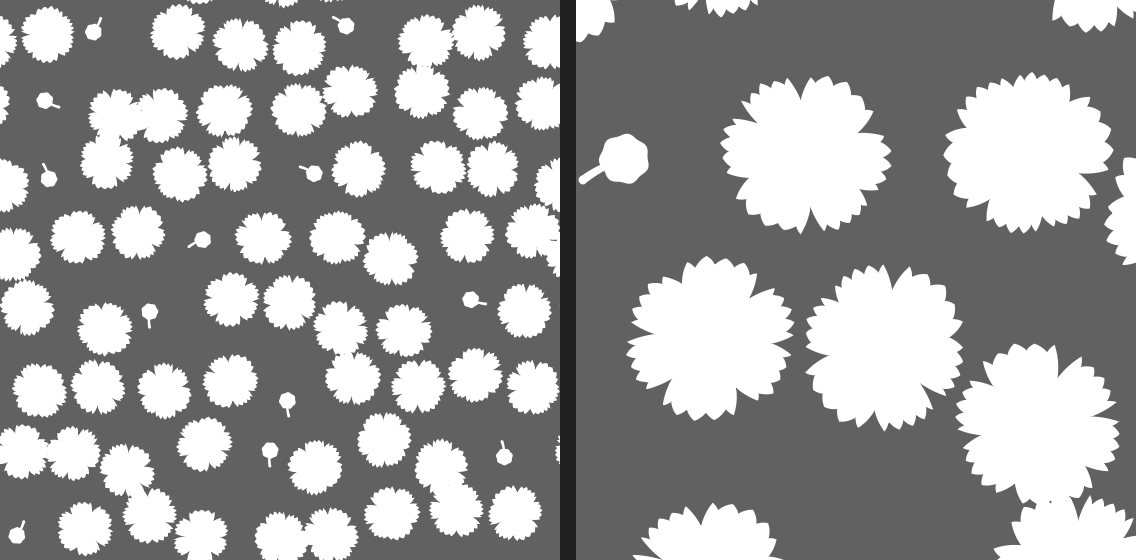
Left: the whole. Right: its middle third, enlarged.
Give the GLSL for this pattern, as a WebGL 2 fragment shader.

```glsl
#version 300 es
precision highp float;
// Scattered white blossoms with serrated petals, and a few small stalked buds,
// as flat silhouettes on grey. Each row of a wrapping grid is shifted, its items
// are jittered and turned, and all shapes merge into one signed distance.

uniform vec2 u_resolution;
out vec4 outColor;

const float TAU = 6.2831853;
const vec2 GRID = vec2(9.0, 8.0);       // items per row, rows
const vec2 JITTER = vec2(0.42, 0.46);   // full range, in cells
const float PETALS = 6.0;
const float TEETH = 5.0;                // per petal
const float FLOWER_RADIUS = 0.0495;
const float BUD_RADIUS = 0.0145;
const float STALK_LENGTH = 0.027;
const vec3 GREY = vec3(0.38);
const vec3 WHITE = vec3(1.0);

float hash(vec2 p) {
    vec3 q = fract(p.xyx * vec3(0.1031, 0.1030, 0.0973));
    q += dot(q, q.yzx + 33.33);
    return fract((q.x + q.y) * q.z);
}

vec2 rotate(vec2 p, float angle) {
    float c = cos(angle), s = sin(angle);
    return vec2(c * p.x - s * p.y, s * p.x + c * p.y);
}

// Height of one saw tooth, leaning towards the axis of its petal.
float toothHeight(float t, float axisOffset) {
    float peak = 0.5 - 0.25 * axisOffset;
    float ramp = min(t / peak, (1.0 - t) / (1.0 - peak));
    return ramp * (1.4 - 0.4 * ramp);
}

// Relative outline radius of a blossom at the given angle.
float blossomOutline(float angle, float seed) {
    float warped = angle + 0.12 * sin(2.0 * angle + seed);
    float petal = (warped / TAU + 0.5) * PETALS;
    float across = 2.0 * fract(petal) - 1.0;

    // V-shaped gaps of varied depth between the petals
    float gap = mod(floor(petal + 0.5), PETALS);
    float gapDepth = mix(0.02, 0.24, hash(vec2(gap + 3.0, seed)));
    float notch = gapDepth * max(0.0, (abs(across) - 0.72) / 0.28);

    // serrated rim
    float tooth = petal * TEETH;
    float toothId = mod(floor(tooth), PETALS * TEETH);
    float axisOffset = 2.0 * (mod(toothId, TEETH) + 0.5) / TEETH - 1.0;
    float length01 = mix(0.065, 0.115, hash(vec2(toothId + 17.0, seed)));
    float rim = 0.91 + length01 * toothHeight(fract(tooth), axisOffset);

    return rim - 0.05 * across * across - notch;
}

float blossomDistance(vec2 p, float seed) {
    float angle = atan(p.y, p.x);
    float oval = 1.0 + 0.025 * sin(2.0 * angle + 3.0 * seed);
    return length(p) - FLOWER_RADIUS * oval * blossomOutline(angle, seed);
}

// A lumpy disc with a curved stalk that thickens outwards.
float budDistance(vec2 p, float seed) {
    float lumps = 1.0 + 0.045 * sin(7.0 * atan(p.y, p.x) + seed);
    float disc = length(p) - BUD_RADIUS * lumps;
    float along = clamp(p.x, 0.0, STALK_LENGTH);
    float bend = 7.0 * along * along;
    float stalk = length(p - vec2(along, bend)) - (0.0016 + 0.04 * along);
    return min(disc, stalk);
}

// One bud in every row, and a second one in every other row.
bool isBud(vec2 id) {
    float first = floor(GRID.x * hash(vec2(id.y + 5.0, 71.0)));
    float second = mod(first + 4.0, GRID.x);
    return id.x == first || (id.x == second && mod(id.y, 2.0) == 1.0);
}

float itemDistance(vec2 p, vec2 id) {
    float seed = 50.0 * hash(id + 11.3);
    vec2 turned = rotate(p, TAU * hash(id + 43.7));
    return isBud(id) ? budDistance(turned, seed) : blossomDistance(turned, seed);
}

// Nearest item among the neighbouring cells; cell ids wrap for tiling.
float scatterDistance(vec2 uv) {
    vec2 p = uv * GRID;
    float nearest = 1.0;
    for (int j = -1; j <= 1; j++) {
        float row = floor(p.y) + float(j);
        float wrappedRow = mod(row, GRID.y);
        float shift = hash(vec2(wrappedRow, 29.0));
        for (int i = -1; i <= 1; i++) {
            float column = floor(p.x - shift) + float(i);
            vec2 id = vec2(mod(column, GRID.x), wrappedRow);
            vec2 offset = vec2(hash(id + 2.1), hash(id + 87.9)) - 0.5;
            vec2 center = vec2(column + shift, row) + 0.5 + JITTER * offset;
            nearest = min(nearest, itemDistance((p - center) / GRID, id));
        }
    }
    return nearest;
}

void main() {
    float dist = scatterDistance(gl_FragCoord.xy / u_resolution);
    float pixel = 1.0 / min(u_resolution.x, u_resolution.y);
    float slope = length(vec2(dFdx(dist), dFdy(dist)));
    float coverage = clamp(0.5 - dist / clamp(slope, pixel, 4.0 * pixel), 0.0, 1.0);
    outColor = vec4(mix(GREY, WHITE, coverage), 1.0);
}
```
